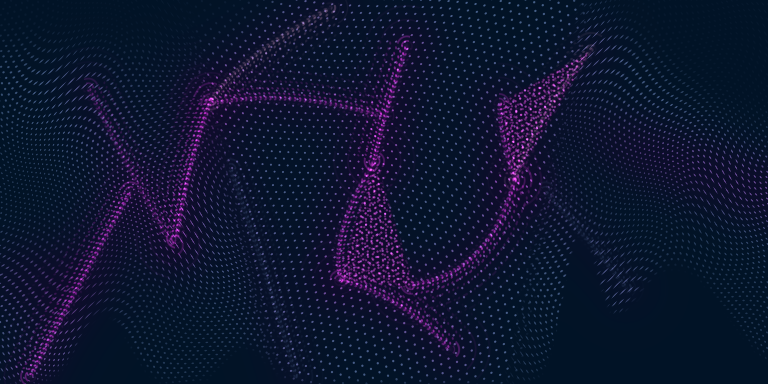
A Shadertoy shader for this background:

```glsl
// Dotted fabric of magenta folds drifting over a deep navy field.

const vec3 NAVY = vec3(0.005, 0.075, 0.15);
const vec3 PURPLE = vec3(0.075, 0.035, 0.175);
const vec3 MAGENTA = vec3(0.78, 0.16, 0.74);
const vec3 PEACH = vec3(0.68, 0.47, 0.55);
const vec3 SLATE = vec3(0.31, 0.36, 0.47);

vec3 light = vec3(0.0);
float halo = 0.0;

float cross2(vec2 a, vec2 b) { return a.x * b.y - a.y * b.x; }

mat2 turn(float a) { return mat2(cos(a), sin(a), -sin(a), cos(a)); }

float bump(float x, float centre, float width) {
    float d = (x - centre) / width;
    return exp(-d * d);
}

// Staggered dots; cell is the spacing in canvas units.
float dots(vec2 q, vec2 cell, float radius) {
    vec2 g = q / cell;
    g.x += 0.5 * mod(floor(g.y), 2.0);
    return smoothstep(radius, radius * 0.25, length((fract(g) - 0.5) * cell));
}

// Signed distance to a quadratic curve, and the position along it.
vec2 curve(vec2 p, vec2 a, vec2 b, vec2 c) {
    vec2 hit = vec2(9.0, 0.0), from = a;
    for (int i = 1; i <= 10; i++) {
        float t = float(i) / 10.0;
        vec2 to = mix(mix(a, b, t), mix(b, c, t), t);
        vec2 e = to - from, w = p - from;
        float h = clamp(dot(w, e) / dot(e, e), 0.0, 1.0);
        float d = length(w - e * h);
        if (d < abs(hit.x)) {
            hit = vec2(cross2(e, w) < 0.0 ? -d : d, (t - 0.1 + 0.1 * h) * length(c - a));
        }
        from = to;
    }
    return hit;
}

// A crease whose dots fan out to one side, left of its direction if side is 1.
void fold(vec2 p, vec2 a, vec2 b, vec2 c, vec3 tint, float power, float side) {
    vec2 k = curve(p, a, b, c);
    float d = abs(k.x);
    float reach = k.x * side > 0.0 ? 0.035 : 0.006;
    vec2 cell = vec2(0.013, (0.02 + d) / 3.0);
    vec2 g = vec2(k.y / cell.x + d * 25.0, log(1.0 + d / 0.02) * 3.0);
    float grain = smoothstep(0.0048, 0.001, length((fract(g) - 0.5) * cell));
    light += tint * power * exp(-d / reach) * (grain + 0.22 * exp(-d / 0.008));
    halo += power * (0.65 * exp(-d * d / 0.0045) + 0.15 * exp(-d * d / 0.02));
}

// Overlapping dot grids inside a counter-clockwise triangle.
void veil(vec2 p, vec2 a, vec2 b, vec2 c) {
    float inside = min(cross2(normalize(b - a), p - a),
        min(cross2(normalize(c - b), p - b), cross2(normalize(a - c), p - c)));
    float mask = smoothstep(-0.006, 0.008, inside);
    float grain = dots(turn(0.5) * p, vec2(0.015, 0.012), 0.0046)
        + 0.7 * dots(turn(-0.25) * p, vec2(0.017, 0.014), 0.0046);
    light += mask * grain * mix(MAGENTA, PEACH, 0.3) * 0.6;
    halo += mask * 0.8;
}

// Loose mesh in the middle, tighter rippling rows on both flanks.
void sheet(vec2 p) {
    float x = p.x;
    float bottom = 0.19 * bump(x, 0.27, 0.09) + 0.1 * bump(x, 0.64, 0.08)
        + 0.34 * bump(x, 1.51, 0.06) + 0.31 * bump(x, 1.76, 0.19);
    float top = 0.88 + 0.25 * smoothstep(0.5, 0.9, x) - 0.45 * smoothstep(1.3, 2.0, x);
    float cover = smoothstep(-0.02, 0.03, p.y - bottom)
        * mix(0.12, 1.0, smoothstep(0.08, -0.1, p.y - top));
    float middle = smoothstep(0.56, 0.64, x + 0.25 * (p.y - 0.5))
        * smoothstep(1.44, 1.38, x - 0.2 * (p.y - 0.4));
    vec2 q = p + 0.03 * vec2(sin(p.y * 7.0 + x * 2.0), sin(x * 6.0 - p.y * 3.0));
    float loose = dots(turn(0.2) * q, vec2(0.023, 0.019), 0.0044);
    vec2 r = p + vec2(0.05 * sin(p.y * 11.0 + x * 4.0),
        0.07 * sin(x * 9.0 + 1.5) + 0.02 * sin(x * 19.0 - p.y * 8.0));
    float tight = dots(turn(-0.35) * r, vec2(0.017, 0.0135), 0.0042);
    float shade = 0.75 + 0.25 * sin(x * 8.0 + p.y * 9.0);
    vec3 tint = mix(SLATE, mix(MAGENTA, SLATE, 0.35), clamp(halo * 0.75, 0.0, 0.8));
    light += tint * cover * mix(tight * shade * 0.75, loose * 0.85, middle);
}

void mainImage(out vec4 fragColor, in vec2 fragCoord) {
    vec2 p = fragCoord / iResolution.xy * vec2(2.0, 1.0);

    // Left folds
    fold(p, vec2(0.08, 0.02), vec2(0.20, 0.25), vec2(0.34, 0.50), MAGENTA, 0.75, 1.0);
    fold(p, vec2(0.23, 0.77), vec2(0.33, 0.56), vec2(0.45, 0.36), MAGENTA, 0.4, 1.0);
    fold(p, vec2(0.46, 0.38), vec2(0.49, 0.58), vec2(0.55, 0.74), MAGENTA, 0.85, 1.0);
    fold(p, vec2(0.55, 0.74), vec2(0.62, 0.85), vec2(0.86, 0.98), PEACH, 0.45, -1.0);
    fold(p, vec2(0.55, 0.73), vec2(0.75, 0.77), vec2(0.98, 0.70), MAGENTA, 0.55, 1.0);
    fold(p, vec2(0.60, 0.56), vec2(0.69, 0.30), vec2(0.77, 0.02), SLATE, 0.3, 1.0);

    // Central twist
    fold(p, vec2(1.06, 0.88), vec2(1.00, 0.70), vec2(0.975, 0.58), MAGENTA, 0.8, -1.0);
    fold(p, vec2(0.975, 0.58), vec2(0.86, 0.40), vec2(0.885, 0.28), MAGENTA, 0.7, 1.0);
    fold(p, vec2(0.885, 0.27), vec2(1.05, 0.23), vec2(1.17, 0.09), MAGENTA, 0.65, 1.0);
    veil(p, vec2(0.975, 0.59), vec2(0.885, 0.27), vec2(1.08, 0.25));

    // Right sweep
    fold(p, vec2(1.07, 0.26), vec2(1.27, 0.28), vec2(1.34, 0.53), MAGENTA, 0.7, -1.0);
    fold(p, vec2(1.34, 0.53), vec2(1.40, 0.70), vec2(1.54, 0.87), PEACH, 0.35, 1.0);
    fold(p, vec2(1.30, 0.73), vec2(1.30, 0.65), vec2(1.34, 0.53), MAGENTA, 0.6, 1.0);
    fold(p, vec2(1.42, 0.50), vec2(1.53, 0.38), vec2(1.63, 0.25), SLATE, 0.25, 1.0);
    veil(p, vec2(1.54, 0.87), vec2(1.30, 0.73), vec2(1.34, 0.53));

    // Soft purple haze on the flanks
    halo += 0.65 * bump(p.y, 1.14 - 0.32 * p.x, 0.09) * smoothstep(1.4, 1.7, p.x);
    halo += 0.5 * bump(p.x, 0.1, 0.14) * bump(p.y, 0.27, 0.1);
    sheet(p);

    vec3 color = mix(NAVY, PURPLE, 1.0 - exp(-halo * 1.3));
    fragColor = vec4(color + light * (1.0 - 0.35 * color), 1.0);
}
```
